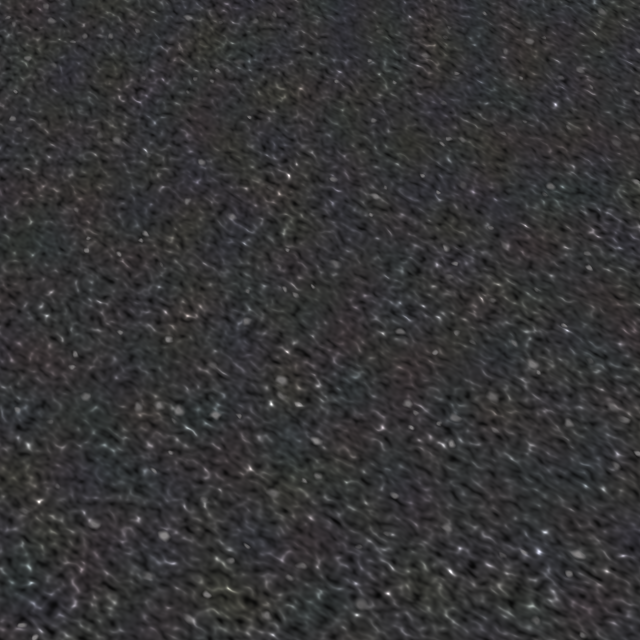
Reproduce this texture procedurally as a Shadertoy shader.

```glsl
// Dark asphalt seen at a slant: soft slanted grain from two octaves of stretched
// gradient noise, a faint warm and cool mottling, and scattered pale stone flecks.
// The ground coordinates shrink with height, so grains are coarser at the bottom.

const vec3  ASPHALT_COLOR  = vec3(0.199, 0.197, 0.201);
const vec3  FLECK_COLOR    = vec3(0.56, 0.55, 0.55);
const vec3  WARM_TINT      = vec3(0.022, 0.002, -0.018);
const vec3  VIOLET_TINT    = vec3(0.010, -0.012, 0.012);
const float RECESSION      = 0.38;            // shrinkage of grains toward the top
const float GRAIN_ANGLE    = -0.55;           // radians, sloping down to the right
const vec2  COARSE_FREQ    = vec2(44.0, 84.0); // cells along and across the grain
const vec2  FINE_FREQ      = vec2(88.0, 142.0);
const float NEAR_CONTRAST  = 1.22;
const float FAR_CONTRAST   = 0.76;
const float PATCH_FREQ     = 7.0;
const float TINT_FREQ      = 11.0;
const vec2  FLECK_FREQ     = vec2(36.0, 50.0);
const float FLECK_CHANCE   = 0.085;

// Two independent values in 0..1 for an integer cell
vec2 hash2(vec2 cell) {
    uvec2 v = uvec2(ivec2(cell) + 4096) * 1664525u + 1013904223u;
    v.x += v.y * 1664525u;
    v.y += v.x * 1664525u;
    v ^= v >> 16u;
    v.x += v.y * 1664525u;
    v.y += v.x * 1664525u;
    v ^= v >> 16u;
    return vec2(v & 65535u) / 65535.0;
}

float cornerSlope(vec2 cell, vec2 offset) {
    float angle = 6.2832 * hash2(cell).x;
    return dot(vec2(cos(angle), sin(angle)), offset);
}

float gradientNoise(vec2 p) {
    vec2 i = floor(p), f = p - i;
    vec2 u = f * f * f * (f * (f * 6.0 - 15.0) + 10.0);
    vec2 e = vec2(1.0, 0.0);
    float low  = mix(cornerSlope(i, f), cornerSlope(i + e, f - e), u.x);
    float high = mix(cornerSlope(i + e.yx, f - e.yx), cornerSlope(i + 1.0, f - 1.0), u.x);
    return mix(low, high, u.y);
}

// Coverage of pale stones: sparse soft ellipses of varied size and strength
float fleckCover(vec2 p) {
    vec2 home = floor(p);
    float cover = 0.0;
    for (int y = -1; y <= 1; y++) {
        for (int x = -1; x <= 1; x++) {
            vec2 cell = home + vec2(x, y);
            vec2 pick = hash2(cell + 311.0);
            vec2 center = cell + 0.15 + 0.7 * hash2(cell + 57.0);
            float radius = mix(0.20, 0.42, pick.y * pick.y);
            vec2 d = p - center;
            d += 0.12 * gradientNoise(p * 2.5);
            float strength = mix(0.35, 1.0, hash2(cell + 173.0).x);
            float shape = 1.0 - smoothstep(0.25, 1.15, length(d) / radius);
            cover = max(cover, step(pick.x, FLECK_CHANCE) * strength * shape);
        }
    }
    return cover;
}

void mainImage(out vec4 fragColor, in vec2 fragCoord) {
    vec2 uv = fragCoord / iResolution.xy;

    // Receding ground plane, then axes turned along the grain
    float nearness = 1.0 - RECESSION * uv.y;
    vec2 ground = vec2((uv.x - 0.5) / nearness, -log(nearness) / RECESSION);
    ground *= 0.84;
    float c = cos(GRAIN_ANGLE), s = sin(GRAIN_ANGLE);
    vec2 along = vec2(c * ground.x + s * ground.y, c * ground.y - s * ground.x);
    along += 0.004 * vec2(gradientNoise(ground * 40.0), gradientNoise(ground * 40.0 + 71.0));

    // Grain with heavier tails, stronger near the viewer and in patches
    float grain = 0.75 * gradientNoise(along * COARSE_FREQ)
                + 0.52 * gradientNoise(along * FINE_FREQ + 37.3);
    grain *= 0.8 + 3.0 * grain * grain;
    float patchNoise = gradientNoise(ground * PATCH_FREQ + 19.0);
    float contrast = mix(NEAR_CONTRAST, FAR_CONTRAST, uv.y) * (1.0 + 0.5 * patchNoise);
    float tone = exp(contrast * grain + 0.06 * patchNoise);

    // Faint colour mottling
    vec3 color = ASPHALT_COLOR;
    color += WARM_TINT * gradientNoise(ground * TINT_FREQ + 5.0);
    color += VIOLET_TINT * gradientNoise(ground * TINT_FREQ + 83.0);
    color *= tone;

    // Pale stones, dimmer in the distance
    float fleck = fleckCover(along * FLECK_FREQ) * mix(1.0, 0.65, uv.y);
    color = mix(color, FLECK_COLOR, fleck);

    fragColor = vec4(clamp(color, 0.0, 1.0), 1.0);
}
```
